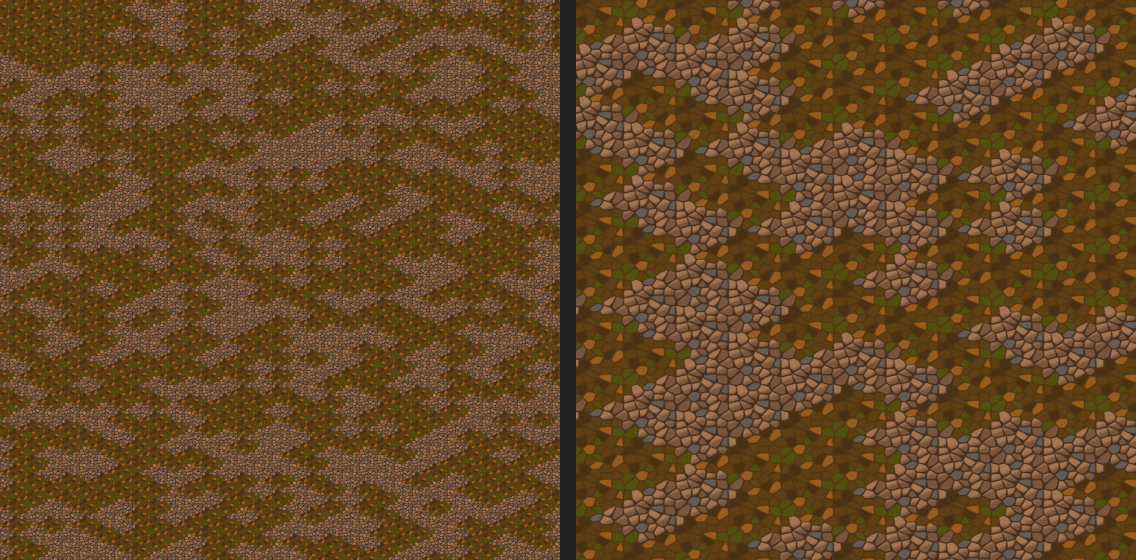
Left, the full canvas; right, a detail of the centre.
A three.js fragment shader for this pattern:

```glsl
varying vec2 vUv;

const vec2 TILES = vec2(16.0, 32.0);       // diamonds across and down
const vec2 GRAINS = vec2(10.0, 6.0);       // grains per diamond, both even
const float STONE_SHARE = 0.45;
const float GRAIN_JITTER = 0.8;
const float TILE_SEED = 137.0;
const int SUBSAMPLES = 2;

const vec3 STONE_MID = vec3(0.47, 0.335, 0.235);
const vec3 STONE_LIGHT = vec3(0.64, 0.46, 0.32);
const vec3 STONE_GREY = vec3(0.40, 0.36, 0.33);
const vec3 STONE_GAP = vec3(0.27, 0.18, 0.12);
const vec3 SOIL = vec3(0.37, 0.25, 0.08);
const vec3 SOIL_DARK = vec3(0.29, 0.19, 0.07);
const vec3 SOIL_ORANGE = vec3(0.60, 0.36, 0.12);
const vec3 SOIL_GREEN = vec3(0.32, 0.31, 0.06);

struct Grain {
  vec2 center;    // in grain units
  vec2 offset;    // from the center to the shaded point
  float id;
  float border;   // zero where two grains meet
};

vec2 hash2(vec2 p) {
  vec3 q = fract(p.xyx * vec3(0.1031, 0.1030, 0.0973));
  q += dot(q, q.yzx + 33.33);
  return fract((q.xx + q.yz) * q.zy);
}

// Folds a grain cell into one diamond, so every diamond has the same grain.
vec2 foldCell(vec2 cell) {
  vec2 shift = GRAINS * 0.5;
  float row = floor(cell.y / shift.y);
  return vec2(mod(cell.x - row * shift.x, GRAINS.x), cell.y - row * shift.y);
}

// Cellular noise: the nearest grain and its distance to the next one.
Grain nearestGrain(vec2 p) {
  Grain grain;
  float nearest = 9.0;
  float second = 9.0;
  vec2 base = floor(p);
  for (int y = -1; y <= 1; y++) {
    for (int x = -1; x <= 1; x++) {
      vec2 cell = base + vec2(float(x), float(y));
      vec2 folded = foldCell(cell);
      vec2 center = cell + 0.5 + GRAIN_JITTER * (hash2(folded + 3.0) - 0.5);
      float d = distance(p, center);
      if (d < nearest) {
        second = nearest;
        nearest = d;
        grain.center = center;
        grain.offset = p - center;
        grain.id = hash2(folded + 47.0).x;
      } else {
        second = min(second, d);
      }
    }
  }
  grain.border = second - nearest;
  return grain;
}

// Each whole grain belongs to one diamond, which leaves a ragged outline.
bool isStone(vec2 grainCenter) {
  vec2 t = grainCenter / GRAINS;
  vec2 tile = floor(vec2(t.y + t.x, t.y - t.x));
  return hash2(tile + TILE_SEED).x < STONE_SHARE;
}

vec3 stoneColor(Grain grain) {
  float lit = dot(grain.offset, vec2(-0.4, 0.8));
  vec3 body = mix(STONE_MID, STONE_LIGHT, smoothstep(0.4, 0.85, grain.id + lit));
  body = mix(body, STONE_GREY, step(grain.id, 0.1));
  return mix(STONE_GAP, body, smoothstep(0.02, 0.28, grain.border + 0.2 * lit));
}

vec3 soilColor(Grain grain) {
  vec3 tint = SOIL;
  if (grain.id < 0.15) tint = SOIL_ORANGE;
  else if (grain.id < 0.28) tint = SOIL_GREEN;
  else if (grain.id > 0.7) tint = SOIL_DARK;
  vec3 edge = mix(SOIL, SOIL_DARK, 0.6);
  return mix(edge, tint, smoothstep(0.0, 0.25, grain.border));
}

vec3 groundColor(vec2 uv) {
  Grain grain = nearestGrain(uv * TILES * GRAINS);
  return isStone(grain.center) ? stoneColor(grain) : soilColor(grain);
}

void main() {
  // Averages a small grid of points to smooth the grain edges.
  vec2 footprint = fwidth(vUv);
  float count = float(SUBSAMPLES);
  vec3 color = vec3(0.0);
  for (int j = 0; j < SUBSAMPLES; j++) {
    for (int i = 0; i < SUBSAMPLES; i++) {
      vec2 shift = (vec2(float(i), float(j)) + 0.5) / count - 0.5;
      color += groundColor(vUv + shift * footprint);
    }
  }
  gl_FragColor = vec4(color / (count * count), 1.0);
}
```
